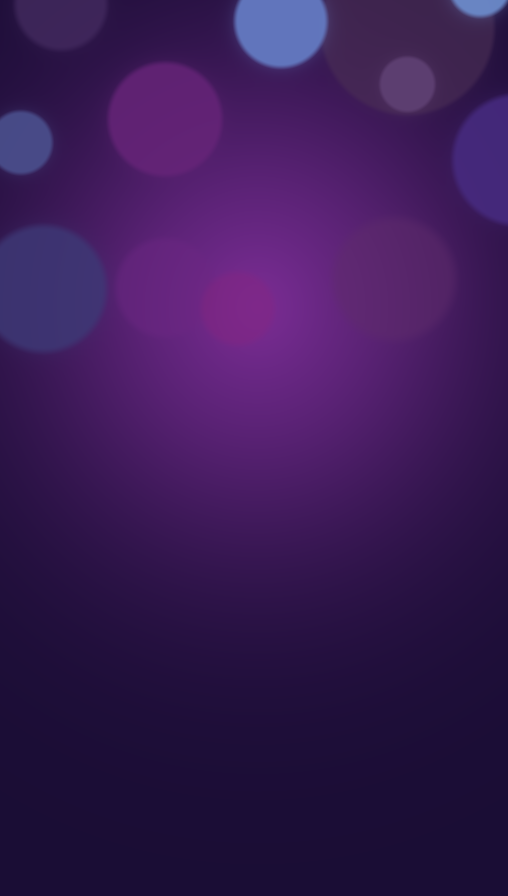
Reproduce this background procedurally as a Shadertoy shader.

```glsl
// Violet radial glow on deep indigo, with soft translucent bokeh discs near the top.

// Blends a disc with a feathered rim and a faint outer halo over the base colour.
vec3 bokeh(vec3 base, vec2 p, vec2 center, float radius, float feather, vec4 tint) {
    float d = length(p - center) - radius;
    float body = 1.0 - smoothstep(-feather, feather, d);
    float halo = 0.22 * exp(-max(d, 0.0) / (feather + 0.004));
    return mix(base, tint.rgb, tint.a * max(body, halo));
}

void mainImage(out vec4 fragColor, in vec2 fragCoord) {
    // One unit is the canvas width; y runs down from the top edge.
    vec2 p = vec2(fragCoord.x, iResolution.y - fragCoord.y) / iResolution.x;
    p.y *= 1.7655 * iResolution.x / iResolution.y;

    // Background: wide violet glow with a brighter core.
    vec2 q = (p - vec2(0.507, 0.605)) * vec2(1.08, 1.0);
    float r2 = dot(q, q);
    vec3 col = vec3(0.102, 0.050, 0.207);
    col += vec3(0.325, 0.108, 0.325) * exp(-r2 / 0.235);
    col += vec3(0.035, 0.012, 0.035) * exp(-r2 / 0.012);

    // Large dim discs.
    col = bokeh(col, p, vec2(0.802, 0.055), 0.172, 0.008, vec4(0.29, 0.18, 0.33, 0.65));
    col = bokeh(col, p, vec2(0.120, 0.008), 0.092, 0.010, vec4(0.28, 0.18, 0.39, 0.70));
    col = bokeh(col, p, vec2(0.776, 0.550), 0.122, 0.018, vec4(0.37, 0.17, 0.42, 0.55));
    col = bokeh(col, p, vec2(0.085, 0.569), 0.126, 0.012, vec4(0.24, 0.22, 0.46, 0.85));
    col = bokeh(col, p, vec2(1.020, 0.315), 0.130, 0.010, vec4(0.28, 0.17, 0.51, 0.85));

    // Magenta discs.
    col = bokeh(col, p, vec2(0.325, 0.235), 0.113, 0.009, vec4(0.40, 0.14, 0.47, 0.85));
    col = bokeh(col, p, vec2(0.325, 0.567), 0.098, 0.012, vec4(0.42, 0.15, 0.51, 0.55));
    col = bokeh(col, p, vec2(0.468, 0.608), 0.073, 0.012, vec4(0.53, 0.14, 0.50, 0.45));

    // Bright pale and blue discs.
    col = bokeh(col, p, vec2(0.802, 0.166), 0.055, 0.006, vec4(0.38, 0.26, 0.46, 0.85));
    col = bokeh(col, p, vec2(0.041, 0.281), 0.063, 0.007, vec4(0.29, 0.31, 0.55, 0.92));
    col = bokeh(col, p, vec2(0.553, 0.042), 0.092, 0.008, vec4(0.39, 0.48, 0.76, 0.95));
    col = bokeh(col, p, vec2(0.945, -0.028), 0.062, 0.008, vec4(0.42, 0.54, 0.79, 0.95));

    fragColor = vec4(clamp(col, 0.0, 1.0), 1.0);
}
```
